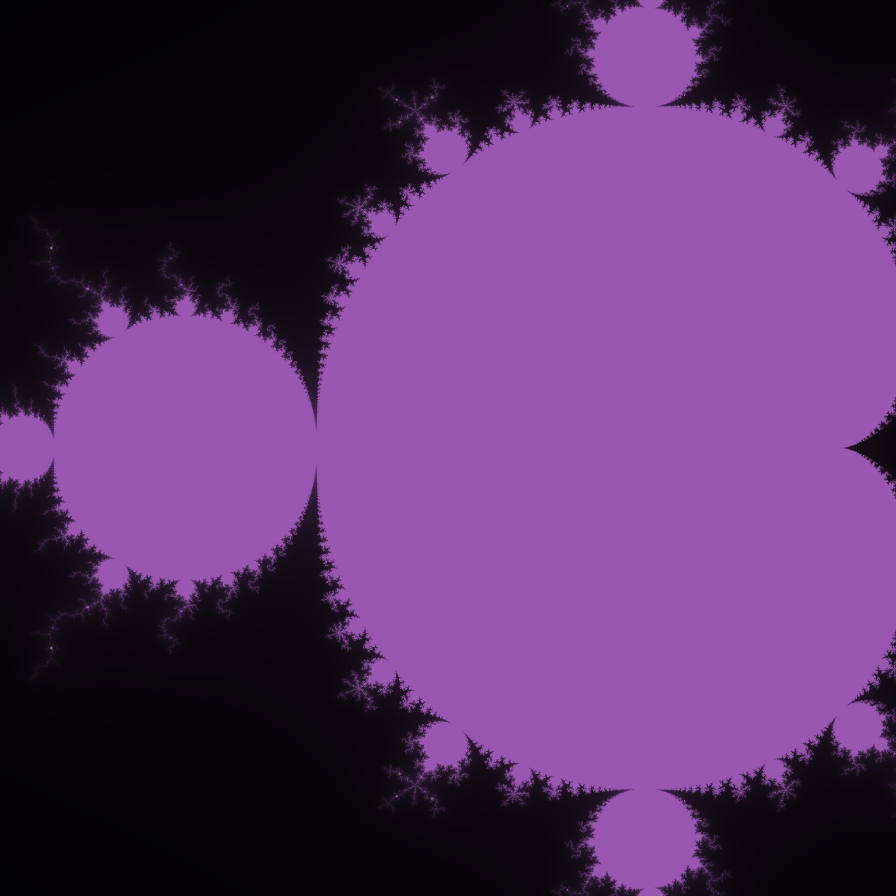
This background is drawn by a WebGL 1 fragment shader. Its source:

```glsl
precision highp float;

uniform vec2 u_resolution;

const int MAX_STEPS = 100;
const float BAILOUT = 16.0;
const float VIEW_HEIGHT = 1.707;
const vec2 VIEW_CENTER = vec2(-0.5, 0.0);
const vec3 VIOLET = vec3(0.603, 0.342, 0.698);

vec2 complexSquare(vec2 z) {
    return vec2(z.x * z.x - z.y * z.y, 2.0 * z.x * z.y);
}

// Canvas position to a point in the complex plane
vec2 toPlane(vec2 fragment, vec2 resolution) {
    vec2 p = (fragment - 0.5 * resolution) / resolution.y;
    return VIEW_CENTER + VIEW_HEIGHT * p;
}

// Continuous escape time from 0 (far outside) to 1 (inside the set)
float escapeTime(vec2 c) {
    vec2 z = vec2(0.0);
    for (int i = 0; i < MAX_STEPS; i++) {
        z = complexSquare(z) + c;
        float r2 = dot(z, z);
        if (r2 > BAILOUT * BAILOUT) {
            float steps = float(i) + 1.0 - log2(0.5 * log2(r2));
            return clamp(steps / float(MAX_STEPS), 0.0, 1.0);
        }
    }
    return 1.0;
}

void main() {
    // Average a 2 x 2 grid of samples to smooth the fractal edge
    float glow = 0.0;
    for (int y = 0; y < 2; y++) {
        for (int x = 0; x < 2; x++) {
            vec2 offset = 0.5 * vec2(float(x), float(y)) - 0.25;
            glow += 0.25 * escapeTime(toPlane(gl_FragCoord.xy + offset, u_resolution));
        }
    }
    gl_FragColor = vec4(VIOLET * glow, 1.0);
}
```
